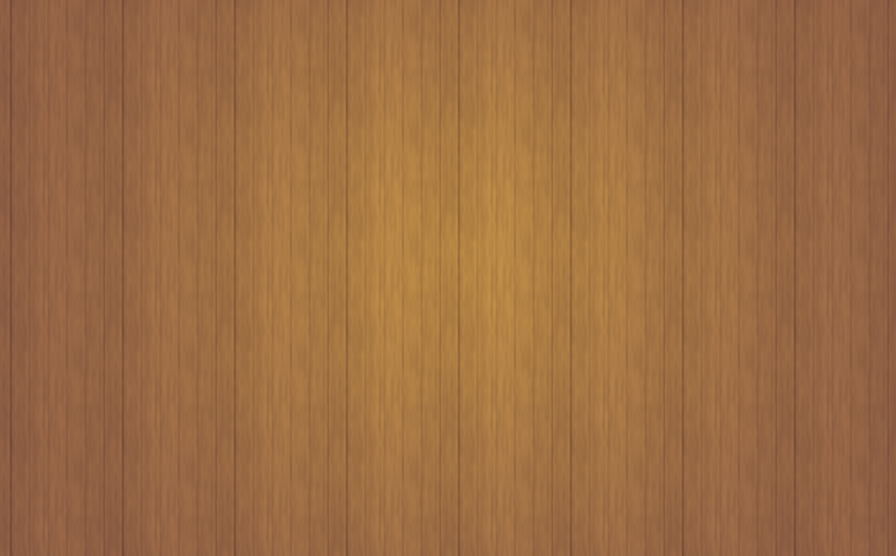
Write a Shadertoy shader that draws this texture.

```glsl
#define TILES 8.0
#define STRIPS 6.0
#define SEAM_OFFSET 0.098
#define GLOW_CENTER vec2(0.515, 0.335)
#define GLOW_RADIUS 0.53
#define GLOW_COLOR vec3(0.735, 0.545, 0.265)
#define EDGE_COLOR vec3(0.565, 0.375, 0.268)
#define GRAIN_DEPTH 0.17
#define SEAM_DEPTH 0.15
#define SHADE_TINT vec3(0.90, 1.08, 0.75)

float hash(vec2 p) {
    return fract(sin(dot(p, vec2(127.1, 311.7))) * 43758.5453);
}

// Value noise that repeats after the given number of cells
float tileNoise(vec2 p, vec2 period) {
    p *= period;
    vec2 cell = floor(p);
    vec2 f = fract(p);
    f = f * f * (3.0 - 2.0 * f);
    vec2 a = mod(cell, period);
    vec2 b = mod(cell + 1.0, period);
    float low = mix(hash(a), hash(vec2(b.x, a.y)), f.x);
    float high = mix(hash(vec2(a.x, b.y)), hash(b), f.x);
    return mix(low, high, f.y);
}

// Continuous threads, long fibres, short flecks and faint stains
float woodGrain(vec2 p) {
    float threads = tileNoise(p + 0.13, vec2(40.0, 1.0)) - 0.5;
    float fibres = tileNoise(p, vec2(44.0, 4.0)) - 0.5;
    float flecks = tileNoise(p + 0.37, vec2(52.0, 13.0)) - 0.5;
    float stains = tileNoise(p + 0.61, vec2(6.0, 4.0)) - 0.5;
    return 0.30 * threads + 0.48 * fibres + 0.36 * flecks + 0.15 * stains;
}

// Thin line with a soft profile, never narrower than a pixel
float softLine(float d, float width, float pixel) {
    float w = max(width, 0.6 * pixel);
    return exp(-d * d / (w * w)) * width / w;
}

// Dark joint between strips, with a pale bevel on its left
float seams(float u, float pixel) {
    float s = u * STRIPS;
    float nearest = floor(s + 0.5);
    float d = (s - nearest) / STRIPS;
    float joint = mod(nearest, STRIPS);
    float strength = 0.45;
    if (joint < 0.5) strength = 1.0;
    else if (joint > STRIPS - 1.5) strength = 0.85;
    float dark = softLine(d, 0.008, pixel);
    float pale = softLine(d + 0.022, 0.009, pixel);
    return strength * (0.45 * pale - dark);
}

void mainImage(out vec4 fragColor, in vec2 fragCoord) {
    vec2 uv = fragCoord / iResolution.x;
    vec2 p = uv * TILES - vec2(SEAM_OFFSET, 0.0);
    float pixel = TILES / iResolution.x;
    float u = fract(p.x);

    // Warm radial light
    float reach = length(uv - GLOW_CENTER) / GLOW_RADIUS;
    vec3 color = mix(GLOW_COLOR, EDGE_COLOR, smoothstep(-0.25, 1.10, reach));

    // Tone of each strip: palest near the middle of the tile
    float strip = floor(u * STRIPS);
    float tone = 0.022 * cos(6.2832 * (u - 0.40));
    tone += 0.020 * (hash(vec2(strip, 4.0)) - 0.5);

    // Grain and joints, darkening toward red
    float shade = tone + GRAIN_DEPTH * woodGrain(p);
    shade += SEAM_DEPTH * seams(u, pixel);
    fragColor = vec4(color * (1.0 + shade * SHADE_TINT), 1.0);
}
```
